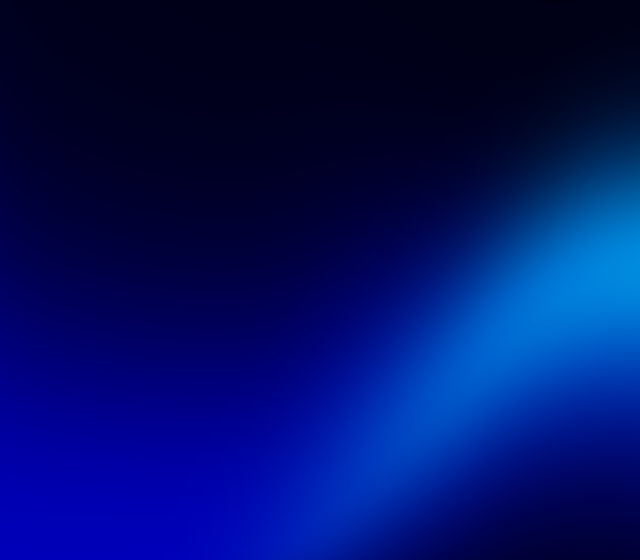
A WebGL 2 fragment shader for this background:

```glsl
#version 300 es
precision highp float;
// A soft blue light ridge rising to a cyan glow at the right, over a navy fade.

uniform vec2 u_resolution;
out vec4 fragColor;

// Bell falloff with separate widths above and below the ridge.
float bell(float d, float above, float below) {
    float t = d / (d > 0.0 ? above : below);
    return exp(-t * t);
}

// Height of the ridge: a straight climb that flattens to the right.
float ridgeHeight(float x) {
    float bend = max(x - 0.75, 0.0);
    return 1.13 * (x - 0.43) - 1.92 * bend * bend;
}

void main() {
    vec2 uv = gl_FragCoord.xy / u_resolution;
    float ridge = ridgeHeight(uv.x);

    // Blue body: follows the ridge, then rests on the lower edge at the left.
    float crest = 0.5 * (ridge + sqrt(ridge * ridge + 0.004));
    float above = 0.43 - 0.22 * smoothstep(0.4, 0.88, uv.x) + 0.12 * exp(-8.0 * uv.x);
    float body = bell(uv.y - crest, above, mix(0.05, 0.39, uv.x));
    float night = mix(0.1, 0.08, uv.x);
    float peak = 0.72 + 0.15 * smoothstep(0.45, 1.0, uv.x);
    float blue = mix(night, peak, body);

    // Green light: a narrower band that brightens the ridge into cyan.
    float strength = 0.56 * smoothstep(0.2, 1.08, uv.x);
    float green = strength * bell(uv.y - ridge, 0.2, mix(0.05, 0.21, uv.x));

    fragColor = vec4(0.0, green, blue, 1.0);
}
```
